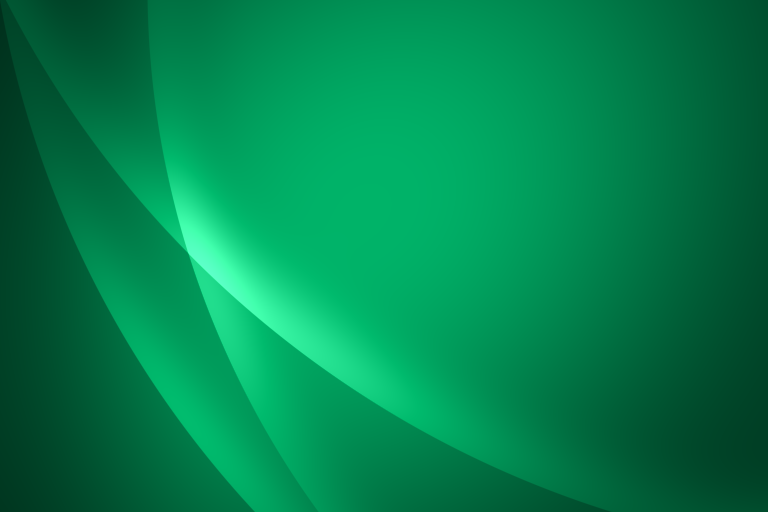
Write a WebGL 1 fragment shader that draws this background.

```glsl
precision highp float;
// Green backdrop: a soft tilted elliptical light crossed by three large arcs.
// Each arc is a circle edge, crisp outside and glowing inwards; all light is
// summed as one brightness value and then mapped to green.

uniform vec2 u_resolution;

// Lengths are in canvas heights, origin at the lower left.
const vec2 LIGHT_CENTER = vec2(0.713, 0.59);
const vec2 LIGHT_STRETCH = vec2(0.88, 1.12);  // along rising, falling diagonal
const float LIGHT_PEAK = 0.70;
const float LIGHT_DROP = 0.46;
const float LEFT_SHADE = 0.70;

// Arcs: center x, center y, radius
const vec3 ARC_LEFT = vec3(1.937, 1.341, 1.967);
const vec3 ARC_LONG = vec3(1.791, 1.906, 1.997);
const vec3 ARC_STEEP = vec3(2.033, 1.027, 1.745);

// Glows: strength, width, height of the brightest spot, spread along the arc
const vec4 GLOW_LEFT = vec4(0.25, 0.085, 0.22, 0.36);
const vec4 GLOW_LONG = vec4(0.28, 0.095, 0.39, 0.27);
const vec4 GLOW_STEEP = vec4(0.27, 0.080, 0.46, 0.27);
const float GLOW_FLOOR = 0.28;  // share of the glow kept far from its peak

const vec3 GREEN = vec3(0.0, 1.0, 0.585);
const vec3 HIGHLIGHT = vec3(0.95, 0.0, 0.35);
const float HIGHLIGHT_START = 0.73;

float bell(float x) {
  return exp(-x * x);
}

// Broad elliptical light, darkened towards the left side
float backgroundLight(vec2 p) {
  vec2 d = p - LIGHT_CENTER;
  vec2 diagonal = vec2(d.x + d.y, d.x - d.y) * 0.7071;
  float falloff = smoothstep(0.05, 1.05, length(diagonal * LIGHT_STRETCH));
  float shade = mix(LEFT_SHADE, 1.0, smoothstep(0.0, 0.5, p.x));
  return (LIGHT_PEAK - LIGHT_DROP * falloff) * shade;
}

// Light inside one arc, fading with depth from its edge
float arcGlow(vec2 p, vec3 arc, vec4 glow) {
  float depth = arc.z - distance(p, arc.xy);
  float softness = 0.75 / u_resolution.y;
  float inside = smoothstep(-softness, softness, depth);
  float along = mix(GLOW_FLOOR, 1.0, bell((p.y - glow.z) / glow.w));
  return glow.x * inside * along * bell(depth / glow.y);
}

void main() {
  vec2 p = gl_FragCoord.xy / u_resolution.y;

  float light = backgroundLight(p);
  light += arcGlow(p, ARC_LEFT, GLOW_LEFT);
  light += arcGlow(p, ARC_LONG, GLOW_LONG);
  light += arcGlow(p, ARC_STEEP, GLOW_STEEP);

  // Bright parts shift from green towards mint
  vec3 color = GREEN * light + HIGHLIGHT * max(light - HIGHLIGHT_START, 0.0);
  gl_FragColor = vec4(clamp(color, 0.0, 1.0), 1.0);
}
```
